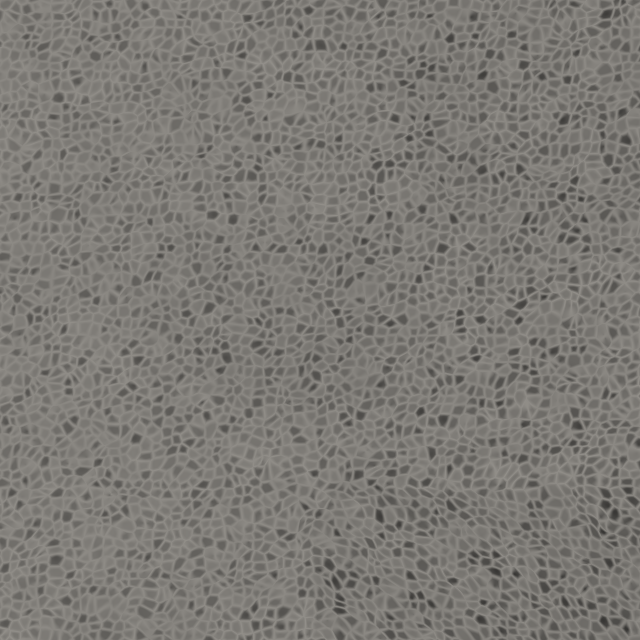
This texture is drawn by a Shadertoy shader. Its source:

```glsl
// Soft grey pitted skin: small shaded cells parted by pale, thin ridges.

const float CELLS = 63.0;         // cells across the canvas
const float JITTER = 0.80;        // scatter of the cell centres
const float STRETCH = 1.32;       // mean elongation of a cell
const float GRAIN_ANGLE = 0.50;   // main slant, rising to the right
const float PATCH_ANGLE = -0.62;  // slant inside the lower right patch
const vec2 PATCH_CORNER = vec2(0.49, 0.235);
const float RIDGE_TONE = 0.530;
const float PIT_SHALLOW = 0.045;
const float PIT_DEEP = 0.205;
const float RIDGE_GLOW = 0.030;
const vec3 WARM_GREY = vec3(1.0, 0.979, 0.941);

float hash(vec2 p) {
    return fract(sin(dot(p, vec2(127.1, 311.7))) * 43758.5453);
}

vec2 hash2(vec2 p) {
    return vec2(hash(p), hash(p + 57.3));
}

float noise(vec2 p) {
    vec2 i = floor(p), f = fract(p);
    f = f * f * (3.0 - 2.0 * f);
    return mix(mix(hash(i), hash(i + vec2(1, 0)), f.x),
               mix(hash(i + vec2(0, 1)), hash(i + vec2(1, 1)), f.x), f.y);
}

// 1 inside the lower right patch, 0 elsewhere, with a soft seam.
float patchMask(vec2 uv) {
    return smoothstep(-0.012, 0.012, uv.x - PATCH_CORNER.x)
         * smoothstep(-0.012, 0.012, PATCH_CORNER.y - uv.y);
}

// Distance to a cell centre, shortened along that cell's own slant.
float cellDistance(vec2 offset, vec2 id) {
    float inPatch = patchMask(id / CELLS);
    float spread = mix(1.5, 0.5, inPatch);
    float angle = mix(GRAIN_ANGLE, PATCH_ANGLE, inPatch)
                + (hash(id + 11.7) - 0.5) * spread;
    float stretch = STRETCH + 0.22 * inPatch + 0.3 * (hash(id + 23.9) - 0.5);
    vec2 axis = vec2(cos(angle), sin(angle));
    float along = dot(offset, axis);
    float across = dot(offset, vec2(-axis.y, axis.x));
    return length(vec2(along / sqrt(stretch), across * sqrt(stretch)));
}

// Returns nearest distance, gap to the second nearest, and a cell random.
vec3 cells(vec2 p) {
    vec2 base = floor(p);
    float nearest = 9.0, second = 9.0;
    vec2 owner = base;
    for (int y = -2; y <= 2; y++) {
        for (int x = -2; x <= 2; x++) {
            vec2 id = base + vec2(x, y);
            vec2 centre = id + 0.5 + JITTER * (hash2(id) - 0.5);
            float d = cellDistance(p - centre, id);
            if (d < nearest) {
                second = nearest;
                nearest = d;
                owner = id;
            } else {
                second = min(second, d);
            }
        }
    }
    return vec3(nearest, second - nearest, hash(owner + 91.1));
}

void mainImage(out vec4 fragColor, in vec2 fragCoord) {
    vec2 uv = fragCoord / iResolution.xy;
    float inPatch = patchMask(uv);

    // Gently bend the grid so that its rows do not show.
    vec2 p = uv * CELLS;
    vec2 bend = vec2(noise(p * 0.45), noise(p * 0.45 + 40.0)) - 0.5;
    vec3 cell = cells(p + 0.7 * bend);

    // Shaded pits, a few of them with a compact dark core.
    float contrast = mix(0.86, 1.12, smoothstep(0.1, 0.9, uv.x)) + 0.08 * inPatch;
    float pit = smoothstep(0.02, 0.62, cell.y);
    float depth = mix(PIT_SHALLOW, PIT_DEEP, pow(cell.z, 1.4));
    float core = smoothstep(0.82, 1.0, cell.z) * exp(-9.0 * cell.x * cell.x);

    // Pale ridges that fade in and out along their length.
    float ridge = exp(-pow(cell.y / 0.13, 2.0)) * noise(p * 0.6 + 17.0);

    // Faint mottling and broad shifts of light.
    float mottling = 0.022 * (noise(p * 1.3 + 71.0) - 0.5)
                   + 0.020 * (noise(uv * 7.0 + 5.0) - 0.5);
    float light = 0.010 * (0.5 - uv.x) - 0.012 * inPatch;

    float tone = RIDGE_TONE + mottling + light
               + contrast * (RIDGE_GLOW * ridge - depth * pit - 0.05 * core);
    fragColor = vec4(tone * WARM_GREY, 1.0);
}
```
